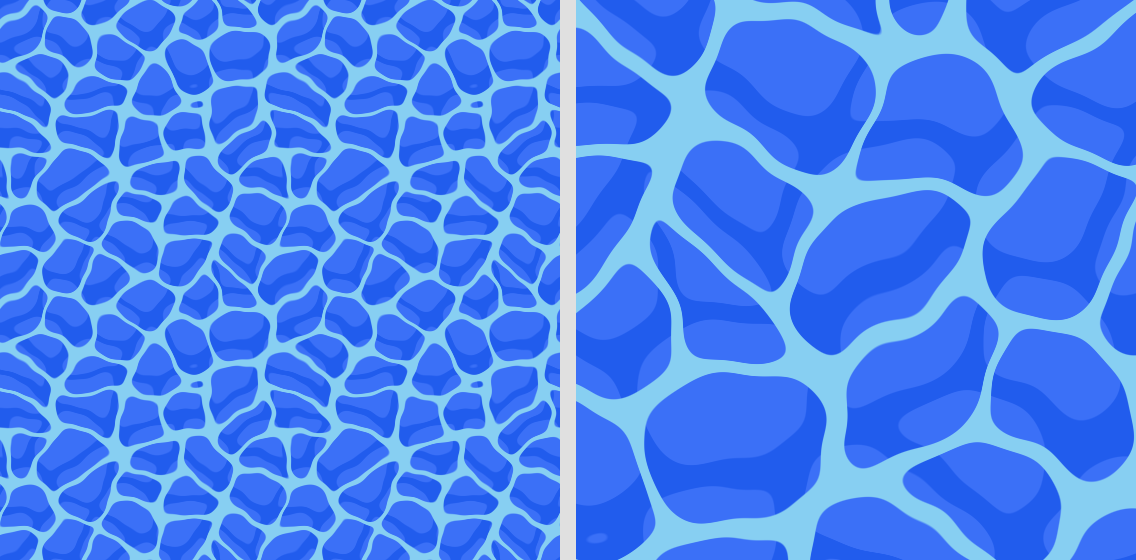
Left: the whole. Right: its middle third, enlarged.
This texture is drawn by a Shadertoy shader. Its source:

```glsl
// Cartoon water: a net of pale caustic lines over blue, with a darker copy beneath.
// The net is a warped, repeating power diagram whose cell borders are joined by
// a smooth minimum, so the cells have rounded corners and the junctions swell.

const float TAU = 6.2831853;
const vec2 GRID = vec2(5.0, 7.0);   // cells in one repeat of the net

vec3 hash3(vec2 cell) {
    vec3 h = vec3(dot(cell, vec2(127.1, 311.7)),
                  dot(cell, vec2(269.5, 183.3)),
                  dot(cell, vec2(419.2, 371.9)));
    return fract(sin(h) * 43758.5453);
}

// Position of a cell's site (xy) and its relative size (z)
vec3 cellSite(vec2 cell) {
    vec3 h = hash3(mod(cell, GRID));
    vec2 position = (cell + 0.5 + 0.86 * (h.xy - 0.5)) / GRID;
    return vec3(position, 1.0 - h.z * h.z * h.z);
}

float powerDistance(vec2 p, vec3 site) {
    vec2 r = p - site.xy;
    return dot(r, r) - 0.014 * site.z;
}

// Bends straight borders; whole frequencies keep the repeat seamless
vec2 warp(vec2 p) {
    vec2 a = TAU * p;
    p += 0.013 * sin(vec2(3.0 * a.y + a.x + 1.3, 3.0 * a.x - 2.0 * a.y + 4.1));
    p += 0.007 * sin(vec2(6.0 * a.y - 2.0 * a.x + 2.7, 5.0 * a.x + 3.0 * a.y));
    p += 0.002 * sin(vec2(13.0 * a.y + 4.0 * a.x, 12.0 * a.x - 5.0 * a.y + 0.8));
    return p;
}

// Rounded distance from p to the nearest cell border
float netDistance(vec2 p) {
    p = warp(p);
    vec2 home = floor(p * GRID);

    // Find the cell that owns this point
    vec3 owner = vec3(0.0);
    float nearest = 1e5;
    for (int y = -2; y <= 2; y++)
    for (int x = -2; x <= 2; x++) {
        vec3 site = cellSite(home + vec2(x, y));
        float d = powerDistance(p, site);
        if (d < nearest) {
            nearest = d;
            owner = site;
        }
    }

    // Blend its borders; small cells get tighter corners
    float rounding = mix(0.005, 0.014, owner.z);
    float sum = 1e-9;
    for (int y = -2; y <= 2; y++)
    for (int x = -2; x <= 2; x++) {
        vec3 site = cellSite(home + vec2(x, y));
        float gap = distance(site.xy, owner.xy);
        if (gap > 1e-4) {
            float border = (powerDistance(p, site) - nearest) / (2.0 * gap);
            sum += exp(-border / rounding);
        }
    }
    return -rounding * log(sum);
}

// Coverage of the net drawn with slowly varying line thickness
float netLines(vec2 p, float halfWidth, float blur) {
    float swell = sin(TAU * (2.0 * p.x + p.y)) * sin(TAU * (3.0 * p.y - p.x) + 1.0);
    float d = netDistance(p) - halfWidth * (1.0 + 0.22 * swell);
    return 1.0 - smoothstep(-blur, blur, d);
}

void mainImage(out vec4 fragColor, in vec2 fragCoord) {
    vec2 p = 2.0 * fragCoord / iResolution.y;   // two repeats per canvas
    float blur = 1.3 / iResolution.y;

    vec3 water = vec3(0.23, 0.44, 0.97);
    vec3 shadow = vec3(0.13, 0.36, 0.93);
    vec3 foam = vec3(0.53, 0.81, 0.95);

    // Shadow net is raised above the pale one
    vec3 color = mix(water, shadow, netLines(p - vec2(-0.012, 0.066), 0.0112, blur));
    color = mix(color, foam, netLines(p, 0.0074, blur));
    fragColor = vec4(color, 1.0);
}
```
